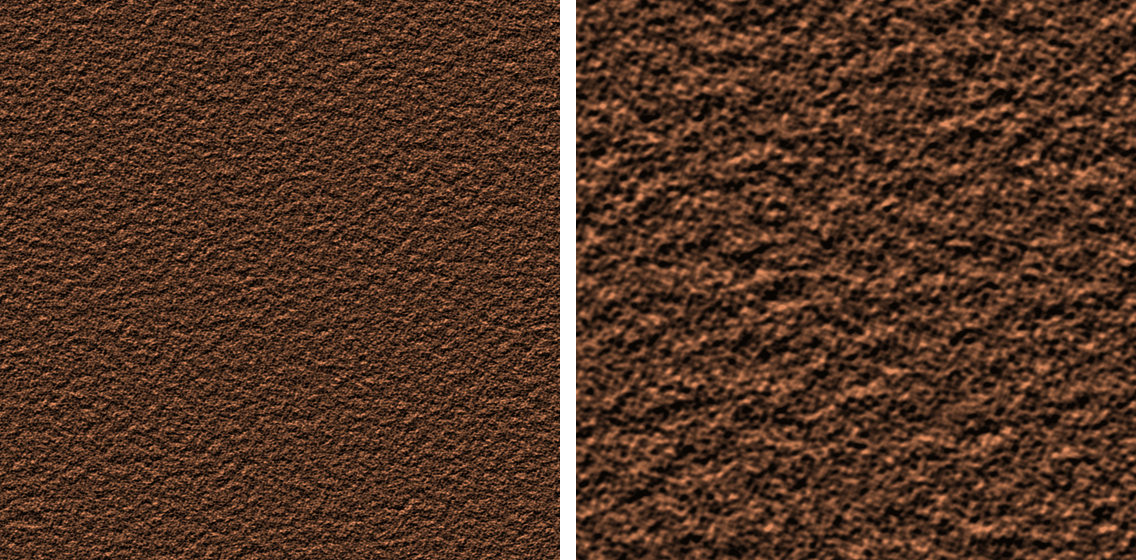
Left: the whole. Right: its middle third, enlarged.
This texture is drawn by a WebGL 2 fragment shader. Its source:

```glsl
#version 300 es
precision highp float;
// Rough brown soil: a fractal height field lit at a grazing angle.
// The slope of each gradient noise octave along the light is found exactly,
// mixed with a fine grain of even direction, and toned from black to copper.

#define OCTAVES 4
#define BASE_CELLS 50.0                  // coarsest noise cells across the canvas
#define LACUNARITY 1.7                   // frequency ratio of successive octaves
#define SLOPE_GAIN 1.15                  // slope weight of each finer octave
#define LIGHT_DIR vec2(-0.24, 0.971)     // unit direction of the light
#define GRAIN_CELLS 215.0                // fine grain cells across the canvas
#define GRAIN_SHARE 0.22                 // share of the grain in the variance
#define BRIGHTNESS 0.30
#define CONTRAST 0.175
#define HIGHLIGHT 0.013                  // extra lift for the brightest ridges
#define TINT vec3(1.0, 0.625, 0.418)
#define SAMPLES 2                        // samples per pixel side

uniform vec2 u_resolution;
out vec4 fragColor;

// Standard deviations of unit gradient noise
const float SLOPE_DEVIATION = 0.625;
const float VALUE_DEVIATION = 0.216;

uint hash(uvec2 cell, uint seed) {
    uint h = cell.x * 1597u ^ cell.y * 51749u ^ seed * 7919u;
    h = (h ^ (h >> 16)) * 73244475u;
    h = (h ^ (h >> 15)) * 73244475u;
    return h ^ (h >> 16);
}

vec2 cellGradient(ivec2 cell, uint seed) {
    float angle = float(hash(uvec2(cell), seed) & 65535u) / 65536.0 * 6.28319;
    return vec2(cos(angle), sin(angle));
}

// Gradient noise at p: slope in xy, value in z.
vec3 gradientNoise(vec2 p, uint seed) {
    ivec2 cell = ivec2(floor(p));
    vec2 f = fract(p);
    vec2 fade = f * f * f * (f * (f * 6.0 - 15.0) + 10.0);
    vec2 fadeSlope = 30.0 * f * f * (1.0 - f) * (1.0 - f);
    vec3 noise = vec3(0.0);
    for (int j = 0; j < 2; j++) {
        for (int i = 0; i < 2; i++) {
            ivec2 corner = ivec2(i, j);
            vec2 side = vec2(corner);
            vec2 gradient = cellGradient(cell + corner, seed);
            vec2 weight = mix(1.0 - fade, fade, side);
            vec2 weightSlope = (2.0 * side - 1.0) * fadeSlope;
            float ramp = dot(gradient, f - side);
            noise.xy += weight.x * weight.y * gradient
                      + ramp * weightSlope * weight.yx;
            noise.z += weight.x * weight.y * ramp;
        }
    }
    return noise;
}

// Slope of the whole height field along the light, with unit variance.
float relief(vec2 p) {
    const mat2 TURN = mat2(0.8, 0.6, -0.6, 0.8);
    vec2 q = p * BASE_CELLS;
    vec2 light = LIGHT_DIR;
    float weight = 1.0, total = 0.0, power = 0.0;
    for (int i = 0; i < OCTAVES; i++) {
        total += weight * dot(gradientNoise(q, uint(i)).xy, light);
        power += weight * weight;
        weight *= SLOPE_GAIN;
        q = TURN * q * LACUNARITY + 7.3;
        light = TURN * light;
    }
    return total / (SLOPE_DEVIATION * sqrt(power));
}

// Even speckle of unit variance.
float grain(vec2 p) {
    const mat2 TURN = mat2(0.96, 0.28, -0.28, 0.96);
    return gradientNoise(TURN * p * GRAIN_CELLS, 31u).z / VALUE_DEVIATION;
}

void main() {
    float scale = min(u_resolution.x, u_resolution.y);

    // Average relief and grain over the pixel
    float shade = 0.0;
    for (int j = 0; j < SAMPLES; j++) {
        for (int i = 0; i < SAMPLES; i++) {
            vec2 offset = (vec2(i, j) + 0.5) / float(SAMPLES) - 0.5;
            vec2 p = (gl_FragCoord.xy + offset) / scale;
            shade += sqrt(1.0 - GRAIN_SHARE) * relief(p)
                   + sqrt(GRAIN_SHARE) * grain(p);
        }
    }
    shade /= float(SAMPLES * SAMPLES);

    // Tone curve and colour
    float tone = BRIGHTNESS + CONTRAST * shade + HIGHLIGHT * shade * shade;
    fragColor = vec4(TINT * clamp(tone, 0.03, 0.88), 1.0);
}
```
